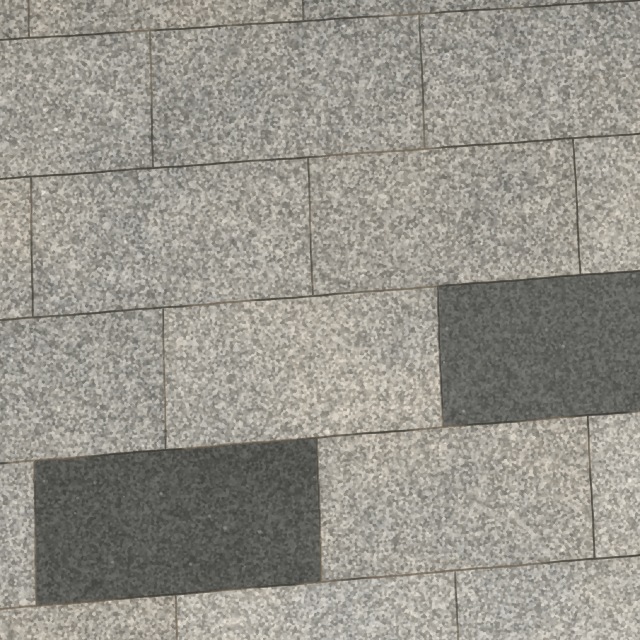
This texture is drawn by a WebGL 2 fragment shader. Its source:

```glsl
#version 300 es
precision highp float;
uniform vec2 u_resolution;
out vec4 outColor;

#define JOINT_HALF_WIDTH 0.0011
#define JOINT_WOBBLE 0.0004
#define GRAIN_SCALE 265.0
#define GRAIN_CONTRAST 0.31
#define DARK_CONTRAST 0.14
#define TILE_VARIATION 0.035
#define STAIN_STRENGTH 0.5
#define LIGHT_STONE vec3(0.645, 0.637, 0.610)
#define DARK_STONE vec3(0.345, 0.345, 0.328)
#define WARM_TINT vec3(1.04, 0.995, 0.94)
#define JOINT_SOIL vec3(0.25, 0.24, 0.21)
#define JOINT_SAND vec3(0.44, 0.39, 0.32)

float hash(vec2 p) {
    p = fract(p * vec2(0.1031, 0.1130));
    p += dot(p, p.yx + 33.33);
    return fract((p.x + p.y) * p.x * 91.7);
}

// Cellular noise whose cell values blend softly at their borders.
float softCells(vec2 p) {
    vec2 cell = floor(p);
    float sum = 0.0, total = 0.0;
    for (int j = -1; j <= 1; j++) {
        for (int i = -1; i <= 1; i++) {
            vec2 id = cell + vec2(i, j) + 500.0;
            vec2 site = id - 500.0 + vec2(hash(id + 17.3), hash(id + 71.9));
            vec2 d = p - site;
            float weight = exp(-5.0 * dot(d, d));
            sum += weight * hash(id);
            total += weight;
        }
    }
    return sum / total;
}

// Sparse round chips of pale mineral.
float paleFlecks(vec2 p) {
    vec2 id = floor(p) + 200.0;
    vec2 center = 0.3 + 0.4 * vec2(hash(id + 5.1), hash(id + 9.7));
    float radius = mix(0.08, 0.20, hash(id + 3.3));
    float chip = 1.0 - smoothstep(radius * 0.3, radius, length(fract(p) - center));
    return chip * step(0.90, hash(id + 41.0));
}

// Course number, counted downward, under a slight perspective.
float courseAt(vec2 p) {
    float a = mix(0.0017, 0.0027, p.x);
    float b = mix(0.2155, 0.2060, p.x);
    float c = mix(0.0625, 0.0, p.x);
    return (sqrt(b * b + 4.0 * a * (p.y - c)) - b) / (2.0 * a);
}

// Slab position along a course, with joints leaning to the right.
float slabAt(float x, float course) {
    float a = 0.0095;
    float b = 0.4385 + 0.0042 * course;
    float c = 0.0455 + 0.0028 * course;
    return (b - sqrt(b * b - 4.0 * a * (x - c))) / (2.0 * a);
}

float jointMask(float dist, float pixel) {
    return 1.0 - smoothstep(JOINT_HALF_WIDTH * 0.4, JOINT_HALF_WIDTH + pixel, dist);
}

void main() {
    vec2 uv = gl_FragCoord.xy / u_resolution;
    float pixel = 1.0 / min(u_resolution.x, u_resolution.y);
    vec2 p = vec2(uv.x, 1.0 - uv.y);
    vec2 wobble = JOINT_WOBBLE * (sin(p.yx * 37.0) + 0.5 * sin(p.yx * 143.0 + 2.0));

    // Running bond: every other course shifts by about half a slab
    float course = courseAt(p + wobble);
    float row = floor(course);
    float shift = mod(row, 2.0) < 0.5 ? 0.435 + 0.012 * row : 0.0;
    float along = slabAt(p.x + wobble.x, course) - shift;
    float column = floor(along);
    vec2 slab = vec2(column, row) + 20.0;
    vec2 local = vec2(along - column, course - row);
    vec2 edge = min(local, 1.0 - local) * vec2(0.435, 0.215);

    // Stone colour, with one diagonal pair of dark slabs
    bool dark = column + row == 3.0 && row > 1.5 && row < 3.5;
    float fine = softCells(p * GRAIN_SCALE) - 0.5;
    float coarse = softCells(p * GRAIN_SCALE * 0.45 + 31.0) - 0.5;
    float grain = fine + 0.3 * coarse;
    float blotch = softCells(p * 7.0 + 3.0) + 0.5 * softCells(p * 19.0 + 8.0) - 0.75;
    float tone = (hash(slab) - 0.5) * 2.0 * TILE_VARIATION;
    vec3 stone;
    if (dark) {
        stone = DARK_STONE + 0.04 * (3.0 - row) + grain * DARK_CONTRAST + 0.03 * blotch;
        stone += 0.04 * exp(-edge.x * 220.0);
    } else {
        stone = LIGHT_STONE + tone + 0.07 * (p.y - 0.5) + grain * GRAIN_CONTRAST + 0.05 * blotch;
        float warmth = clamp(hash(slab + 7.0) * 0.6 + blotch + 0.15, 0.0, 1.0);
        stone *= mix(vec3(1.0), WARM_TINT, warmth * STAIN_STRENGTH + coarse * 0.3);
        stone -= 0.03 * exp(-min(edge.x, edge.y) * 90.0);
    }
    stone += paleFlecks(p * 38.0) * 0.13;

    // Joints, worn and partly filled with sand
    float wear = softCells(p * 13.0 + 50.0);
    float sand = smoothstep(0.45, 0.8, wear + 0.25 * (p.y - 0.5));
    float faint = mix(0.45, 0.85, hash(slab + floor(local.x + 0.5)));
    float joint = max(jointMask(edge.y, pixel) * mix(0.95, 0.7, wear),
                      jointMask(edge.x, pixel) * faint);
    vec3 color = mix(stone, mix(JOINT_SOIL, JOINT_SAND, sand), joint);
    outColor = vec4(clamp(color, 0.0, 1.0), 1.0);
}
```
